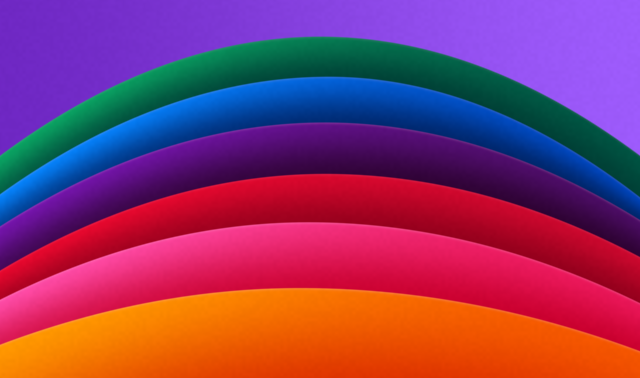
Reproduce this background procedurally as a Shadertoy shader.

```glsl
// Six overlapping sheets of curved coloured paper on a violet backdrop.
// Each sheet ends in a lopsided parabolic arch; sheets are painted back to
// front, shaded from a lit upper left rim down to the shadow of the next.

const int SHEETS = 6;

// Arch per sheet: crest x, crest y, drop at left side, drop at right side
const vec4 ARCH[SHEETS] = vec4[SHEETS](
    vec4(0.501, 0.903, 0.315, 0.315),
    vec4(0.514, 0.797, 0.311, 0.319),
    vec4(0.508, 0.676, 0.275, 0.258),
    vec4(0.508, 0.540, 0.256, 0.220),
    vec4(0.482, 0.412, 0.205, 0.214),
    vec4(0.469, 0.238, 0.150, 0.167));

// Upper rim colour at the left side
const vec3 LIT[SHEETS] = vec3[SHEETS](
    vec3(0.04, 0.65, 0.39), vec3(0.02, 0.52, 1.00), vec3(0.46, 0.08, 0.68),
    vec3(0.92, 0.03, 0.18), vec3(1.00, 0.30, 0.66), vec3(1.00, 0.60, 0.00));

// Upper rim colour at the right side
const vec3 FAR[SHEETS] = vec3[SHEETS](
    vec3(0.00, 0.33, 0.26), vec3(0.00, 0.27, 0.74), vec3(0.30, 0.05, 0.40),
    vec3(0.80, 0.03, 0.18), vec3(0.92, 0.09, 0.35), vec3(0.96, 0.34, 0.00));

// Colour at the foot of each sheet
const vec3 DEEP[SHEETS] = vec3[SHEETS](
    vec3(0.00, 0.25, 0.21), vec3(0.00, 0.15, 0.42), vec3(0.18, 0.01, 0.20),
    vec3(0.58, 0.00, 0.11), vec3(0.79, 0.00, 0.18), vec3(0.84, 0.13, 0.00));

// Strength of the bright cut edge
const float RIM[SHEETS] = float[SHEETS](0.10, 0.14, 0.16, 0.10, 0.22, 0.22);

const vec3 BACK_LEFT = vec3(0.43, 0.15, 0.76);
const vec3 BACK_RIGHT = vec3(0.62, 0.36, 0.99);
const vec3 RIM_TINT = vec3(1.00, 0.72, 0.85);
const float RIM_WIDTH = 0.005;
const float LAST_DEPTH = 0.30;   // shading depth of the front sheet
const float SIDE_GLOW = 0.30;    // light reaching the foot on the left
const float GRAIN_SCALE = 110.0;
const float GRAIN = 0.016;

float hash(vec2 p) {
    vec3 q = fract(p.xyx * 0.1031);
    q += dot(q, q.yzx + 33.33);
    return fract((q.x + q.y) * q.z);
}

float valueNoise(vec2 p) {
    vec2 cell = floor(p), f = fract(p);
    f = f * f * (3.0 - 2.0 * f);
    float low = mix(hash(cell), hash(cell + vec2(1, 0)), f.x);
    float high = mix(hash(cell + vec2(0, 1)), hash(cell + vec2(1, 1)), f.x);
    return mix(low, high, f.y);
}

// Height of an arch (x) and its slope (y) at a horizontal position
vec2 archAt(vec4 arch, float x) {
    float dx = x - arch.x;
    float span = dx < 0.0 ? arch.x : 1.0 - arch.x;
    float bend = (dx < 0.0 ? arch.z : arch.w) / (span * span);
    return vec2(arch.y - bend * dx * dx, -2.0 * bend * dx);
}

vec3 backdrop(vec2 uv) {
    float light = smoothstep(-0.1, 1.1, uv.x + 0.12 * (uv.y - 0.8));
    return mix(BACK_LEFT, BACK_RIGHT, light);
}

vec3 sheetColour(int i, float x, float depth, float thickness) {
    vec3 top = mix(LIT[i], FAR[i], smoothstep(0.0, 1.0, x));
    float glow = SIDE_GLOW * (1.0 - x) * (1.0 - x);
    vec3 foot = mix(DEEP[i], top, glow);
    float shade = clamp(depth / thickness, 0.0, 1.0);
    vec3 colour = mix(top, foot, mix(shade, smoothstep(0.0, 1.0, shade), 0.5));
    float rim = RIM[i] * exp(-pow(depth / RIM_WIDTH, 2.0));
    return mix(colour, RIM_TINT, rim);
}

void mainImage(out vec4 fragColor, in vec2 fragCoord) {
    vec2 uv = fragCoord / iResolution.xy;
    float aspect = iResolution.x / iResolution.y;
    float pixel = 1.0 / iResolution.y;
    vec3 colour = backdrop(uv);

    // Paint the sheets from back to front
    for (int i = 0; i < SHEETS; i++) {
        vec2 edge = archAt(ARCH[i], uv.x);
        float depth = edge.x - uv.y;
        float thickness = LAST_DEPTH;
        if (i < SHEETS - 1) thickness = edge.x - archAt(ARCH[i + 1], uv.x).x;
        float soft = pixel * length(vec2(1.0, edge.y / aspect));
        float cover = smoothstep(-soft, soft, depth);
        colour = mix(colour, sheetColour(i, uv.x, depth, thickness), cover);
    }

    // Faint paper texture
    float grain = valueNoise(uv * vec2(aspect, 1.0) * GRAIN_SCALE) - 0.5;
    colour += GRAIN * grain * (0.4 + colour);
    fragColor = vec4(clamp(colour, 0.0, 1.0), 1.0);
}
```
